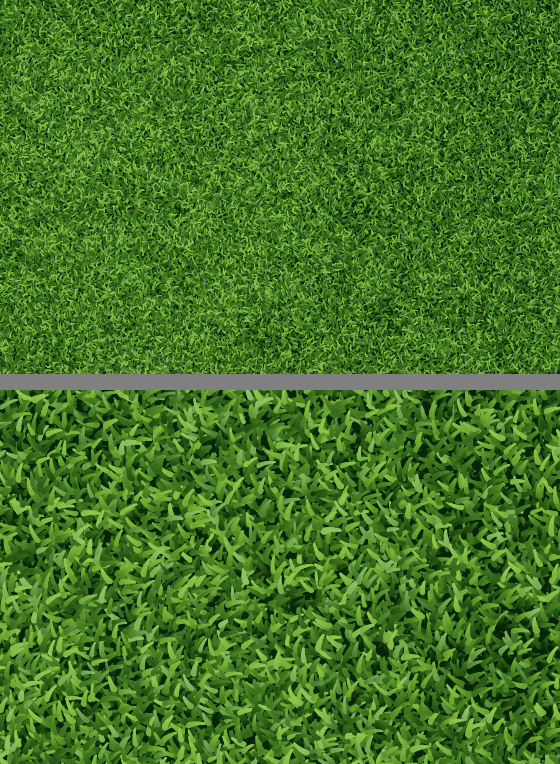
Top, the full canvas; bottom, a detail of the centre.
Reproduce this texture procedurally as a WebGL 2 fragment shader.

```glsl
#version 300 es
precision highp float;
precision highp int;

uniform vec2 u_resolution;
out vec4 fragColor;

const int LAYERS = 4;
const float ROWS = 100.0;

// Three random values per integer cell
vec3 hash3(ivec3 cell) {
  uvec3 v = uvec3(cell) * 1664525u + 1013904223u;
  v.x += v.y * v.z; v.y += v.z * v.x; v.z += v.x * v.y;
  v ^= v >> 16u;
  v.x += v.y * v.z; v.y += v.z * v.x; v.z += v.x * v.y;
  return vec3(v >> 8u) / 16777216.0;
}

float valueNoise(vec2 p, int seed) {
  ivec2 i = ivec2(floor(p));
  vec2 f = fract(p);
  f = f * f * (3.0 - 2.0 * f);
  float a = hash3(ivec3(i, seed)).x;
  float b = hash3(ivec3(i + ivec2(1, 0), seed)).x;
  float c = hash3(ivec3(i + ivec2(0, 1), seed)).x;
  float d = hash3(ivec3(i + ivec2(1, 1), seed)).x;
  return mix(mix(a, b, f.x), mix(c, d, f.x), f.y);
}

vec2 rotate(vec2 p, float angle) {
  float c = cos(angle), s = sin(angle);
  return vec2(c * p.x - s * p.y, s * p.x + c * p.y);
}

// Tapered blade along x: returns signed distance and position from root to tip
vec2 bladeShape(vec2 q, float halfLength, float halfWidth) {
  q.y += 0.16 * q.x * q.x;
  float along = clamp(q.x, -halfLength, halfLength);
  float t = 0.5 + 0.5 * along / halfLength;
  float d = length(q - vec2(along, 0.0)) - halfWidth * (1.0 - 0.55 * t);
  return vec2(d, t);
}

// Lays one layer of scattered blades over the surface (x: tone, y: sheen)
vec2 addBlades(vec2 surface, vec2 p, int layer, float softness) {
  float height = float(layer) / float(LAYERS - 1);
  ivec2 home = ivec2(floor(p));
  for (int y = -1; y <= 1; y++) {
    for (int x = -1; x <= 1; x++) {
      ivec2 cell = home + ivec2(x, y);
      vec3 place = hash3(ivec3(cell, layer + 11));
      vec3 look = hash3(ivec3(cell, layer + 57));
      float angle = 1.57 + (place.z - 0.5) * 2.9;
      vec2 q = rotate(p - vec2(cell) - place.xy, -angle);
      vec2 blade = bladeShape(q, mix(0.45, 0.74, look.y), mix(0.2, 0.3, look.z));
      float cover = 1.0 - smoothstep(-softness, softness, blade.x);
      float tone = mix(mix(0.0, 0.24, height), mix(0.45, 1.15, height), look.x);
      tone += 0.24 * (blade.y - 0.5);
      float sheen = smoothstep(0.68, 0.8, fract(look.z * 7.0 + look.y));
      surface = mix(surface, vec2(tone, sheen), cover);
    }
  }
  return surface;
}

// Shade to sunlit green, with a paler tint on glossy blades
vec3 grassColor(float tone, float sheen) {
  vec3 c = mix(vec3(0.03, 0.14, 0.03), vec3(0.14, 0.32, 0.07), smoothstep(-0.05, 0.17, tone));
  c = mix(c, vec3(0.22, 0.43, 0.11), clamp((tone - 0.17) / 0.22, 0.0, 1.0));
  c = mix(c, vec3(0.30, 0.52, 0.13), clamp((tone - 0.39) / 0.25, 0.0, 1.0));
  c = mix(c, vec3(0.44, 0.66, 0.20), clamp((tone - 0.64) / 0.24, 0.0, 1.0));
  c = mix(c, vec3(0.56, 0.77, 0.31), clamp((tone - 0.88) / 0.4, 0.0, 1.0));
  vec3 pale = c + vec3(0.0, -0.015, 0.09);
  return mix(c, pale, sheen * smoothstep(0.4, 0.75, tone));
}

void main() {
  vec2 p = gl_FragCoord.xy / u_resolution.y;
  vec2 uv = gl_FragCoord.xy / u_resolution;
  float softness = 0.6 * ROWS / u_resolution.y;

  // Blades from the shaded thatch up to the lit tips
  vec2 surface = vec2(0.0);
  for (int layer = 0; layer < LAYERS; layer++) {
    vec2 q = rotate(p * ROWS, float(layer) * 0.06) + 7.3 * float(layer);
    surface = addBlades(surface, q, layer, softness);
  }

  // Tufts, broad patches and a slow fall of light to the right and top
  float tufts = valueNoise(p * 42.0, 3) - 0.5;
  float patches = valueNoise(p * vec2(7.0, 9.0), 5) - 0.5;
  float light = 0.05 - 0.09 * smoothstep(0.35, 1.0, uv.x) - 0.05 * smoothstep(0.7, 1.0, uv.y);
  float tone = 0.48 + (surface.x - 0.5) * 1.25;
  tone += 0.26 * tufts + 0.07 * patches + light;

  fragColor = vec4(grassColor(tone, surface.y), 1.0);
}
```
